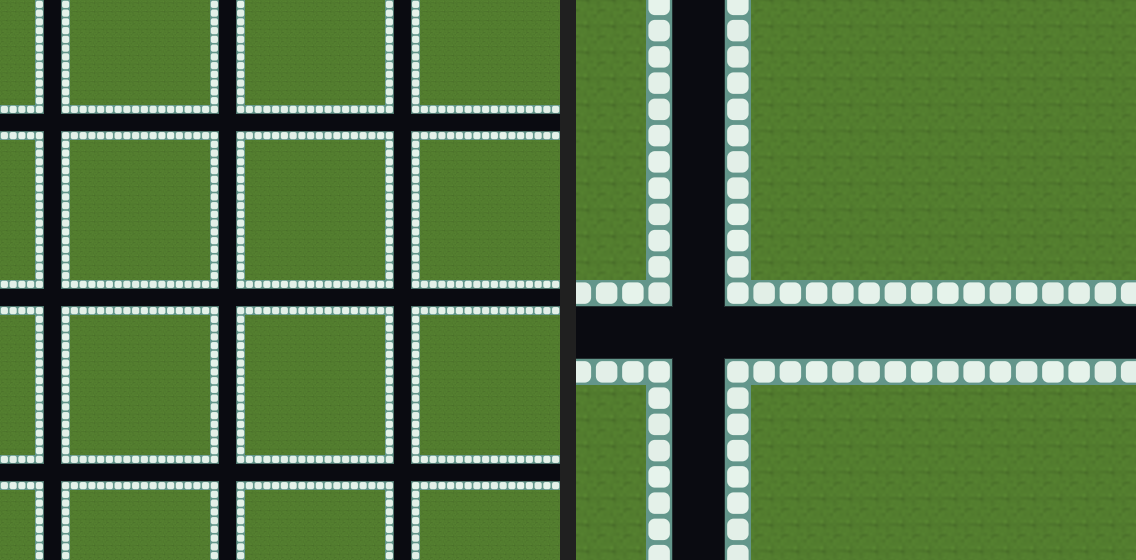
Left, the full canvas; right, a detail of the centre.
This pattern is drawn by a three.js fragment shader. Its source:

```glsl
// Square lawns divided by a grid of dark roads, each lawn edged with pale stones.
// A 64 x 64 tile map: the distance to the nearest road axis selects road, stone
// or grass; stones are rounded boxes and grass is tiling noise with small tufts.

varying vec2 vUv;

const float TILES = 64.0;      // tiles across the canvas
const float PERIOD = 20.0;     // tiles between road axes
const float ROAD_HALF = 1.0;   // half the road width, in tiles
const float KERB_OUTER = 2.0;  // far side of the stones, in tiles
const float GRAIN = 8.0;       // grass grains across one tile
const vec2 CROSSING = vec2(6.0, 10.0);

const vec3 ROAD = vec3(0.04, 0.045, 0.065);
const vec3 GRASS = vec3(0.32, 0.485, 0.18);
const vec3 STONE = vec3(0.895, 0.945, 0.915);
const vec3 MORTAR = vec3(0.39, 0.59, 0.545);

float hash(vec2 p) {
  vec3 q = fract(vec3(p.xyx) * 0.1031);
  q += dot(q, q.yzx + 33.33);
  return fract((q.x + q.y) * q.z);
}

// Value noise that wraps after a whole number of cells.
float tilingNoise(vec2 p, float cells) {
  vec2 i = floor(p);
  vec2 f = smoothstep(0.0, 1.0, p - i);
  vec2 a = mod(i, cells);
  vec2 b = mod(i + 1.0, cells);
  return mix(mix(hash(a), hash(vec2(b.x, a.y)), f.x),
             mix(hash(vec2(a.x, b.y)), hash(b), f.x), f.y);
}

float roundedBox(vec2 p, float halfSize, float radius) {
  vec2 q = abs(p) - halfSize + radius;
  return length(max(q, 0.0)) + min(max(q.x, q.y), 0.0) - radius;
}

// Share of a sample of the given width lying inside a signed distance.
float coverage(float d, float width) {
  return clamp(0.5 - d / width, 0.0, 1.0);
}

// Soft elliptical spot.
float spot(vec2 p, vec2 centre, vec2 size) {
  vec2 q = (p - centre) / size;
  return exp(-dot(q, q));
}

vec3 grassColor(vec2 cell) {
  float grain = tilingNoise(cell * GRAIN - 0.5, GRAIN) - 0.5;
  float shade = spot(cell, vec2(0.30, 0.28), vec2(0.16, 0.07))
              + spot(cell, vec2(0.74, 0.66), vec2(0.12, 0.07));
  float blade = spot(cell, vec2(0.36, 0.42), vec2(0.10, 0.07))
              + spot(cell, vec2(0.70, 0.80), vec2(0.10, 0.07));
  return GRASS * (1.0 + 0.10 * grain - 0.12 * shade + 0.06 * blade);
}

vec3 stoneColor(vec2 cell, vec2 tile, float width) {
  float d = roundedBox(cell - 0.5, 0.409, 0.25);
  vec3 face = STONE * (0.99 + 0.02 * hash(tile));
  return mix(MORTAR, face, coverage(d, width));
}

void main() {
  vec2 p = vUv * TILES;
  vec2 tile = floor(p);
  vec2 cell = p - tile;
  float width = max(fwidth(p.x), fwidth(p.y));

  // Distance to the nearest road axis, in tiles
  vec2 axis = abs(mod(p - CROSSING + 0.5 * PERIOD, PERIOD) - 0.5 * PERIOD);
  float d = min(axis.x, axis.y);

  // Layers from the lawn inwards to the road
  vec3 color = grassColor(cell);
  color = mix(color, stoneColor(cell, tile, width), coverage(d - KERB_OUTER, width));
  color = mix(color, ROAD, coverage(d - ROAD_HALF, width));
  gl_FragColor = vec4(color, 1.0);
}
```
